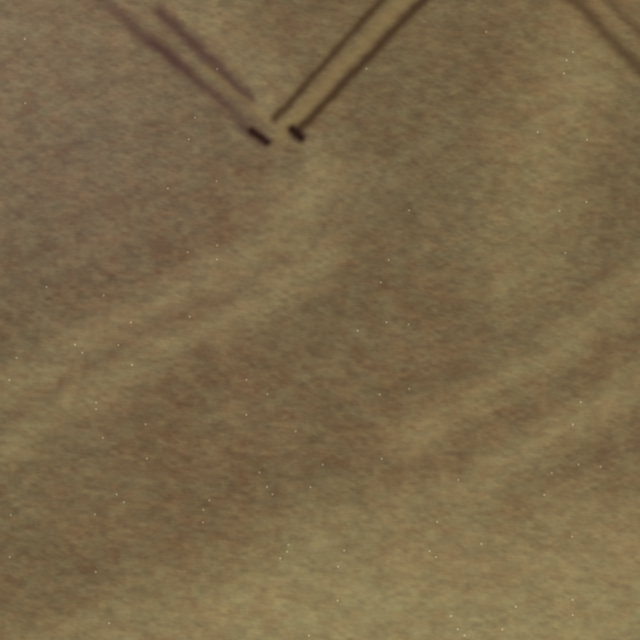
Write a Shadertoy shader that draws this texture.

```glsl
// Dry grassland seen from above: soft pale bands cross brown soil, and narrow
// wheel tracks meet in a V near the top. Wide bands are blurred segments bent by
// noise; the grass is stretched value noise with a faint shift of hue.

const vec3 SOIL = vec3(0.36, 0.28, 0.20);
const vec3 STRAW = vec3(0.62, 0.56, 0.385);
const vec3 RUT = vec3(0.29, 0.215, 0.145);
const vec3 PURPLE_RUT = vec3(0.31, 0.22, 0.195);
const vec3 PIT = vec3(0.15, 0.085, 0.07);
const vec3 RIDGE = vec3(0.52, 0.44, 0.29);

float hash(vec2 p) {
    return fract(sin(dot(p, vec2(127.1, 311.7))) * 43758.5453);
}

float noise(vec2 p) {
    vec2 i = floor(p), f = fract(p);
    f = f * f * (3.0 - 2.0 * f);
    return mix(mix(hash(i), hash(i + vec2(1, 0)), f.x),
               mix(hash(i + vec2(0, 1)), hash(i + vec2(1, 1)), f.x), f.y);
}

// Fractal noise centred on zero
float fbm(vec2 p, int octaves) {
    float sum = 0.0, amp = 0.5;
    for (int i = 0; i < octaves; i++) {
        sum += amp * (noise(p) - 0.5);
        p = mat2(1.6, 1.2, -1.2, 1.6) * p + 17.3;
        amp *= 0.55;
    }
    return sum;
}

vec2 rotate(vec2 p, float angle) {
    float c = cos(angle), s = sin(angle);
    return vec2(c * p.x + s * p.y, c * p.y - s * p.x);
}

float segmentDistance(vec2 p, vec2 a, vec2 b) {
    vec2 ab = b - a;
    return length(p - a - ab * clamp(dot(p - a, ab) / dot(ab, ab), 0.0, 1.0));
}

// Blurred stroke: gaussian falloff around a segment
float softBand(vec2 p, vec2 a, vec2 b, float radius) {
    float d = segmentDistance(p, a, b) / radius;
    return exp(-d * d);
}

// Broad light and dark areas, 0 = bare soil, 1 = pale straw
float fieldTone(vec2 p) {
    vec2 q = p + 0.035 * vec2(fbm(p * 9.0, 4), fbm(p * 9.0 + 40.0, 4));

    float upperBand = max(softBand(q, vec2(-0.05, 0.37), vec2(0.26, 0.53), 0.033),
                          softBand(q, vec2(0.26, 0.53), vec2(0.45, 0.64), 0.033));
    upperBand = max(upperBand, softBand(q, vec2(0.45, 0.64), vec2(0.50, 0.74), 0.052));
    float lowerBand = max(softBand(q, vec2(-0.05, 0.27), vec2(0.26, 0.45), 0.037),
                          softBand(q, vec2(0.26, 0.45), vec2(0.52, 0.60), 0.035));
    float rightBand = max(softBand(q, vec2(0.62, 0.31), vec2(0.83, 0.43), 0.030),
                          softBand(q, vec2(0.83, 0.43), vec2(1.05, 0.59), 0.034));
    float rightLower = softBand(q, vec2(0.70, 0.22), vec2(1.05, 0.44), 0.042);
    float rightPatch = softBand(q, vec2(0.92, 0.93), vec2(0.81, 0.58), 0.085);
    float topPatch = softBand(q, vec2(0.28, 1.0), vec2(0.42, 0.84), 0.075);
    float greyCorner = softBand(q, vec2(0.0, 0.95), vec2(0.15, 0.95), 0.19);

    // Pale foreground, brightest in the lower right
    float shore = 0.035 + 0.21 * smoothstep(0.0, 0.65, q.x);
    float foreground = smoothstep(0.06, -0.08, q.y - shore);
    float glow = softBand(q, vec2(0.45, 0.0), vec2(1.0, 0.03), 0.12);

    float bands = max(max(upperBand, lowerBand), max(rightBand, rightLower));
    float patches = max(rightPatch * 0.23, max(topPatch * 0.20, greyCorner * 0.13));
    return 0.345 + max(max(bands * 0.25, patches), foreground * 0.27) + glow * 0.16;
}

// Fine grass: short, nearly level flecks in two sizes
float grass(vec2 p) {
    vec2 q = rotate(p, -0.12);
    return 0.34 * fbm(q * vec2(85.0, 150.0), 2)
         + 0.24 * fbm(q * vec2(38.0, 65.0) + 9.0, 3)
         + 0.15 * fbm(rotate(p, 0.55) * vec2(8.0, 22.0), 3);
}

// Sparse bright tufts, one chance per cell
float tufts(vec2 p, float cells) {
    vec2 id = floor(p * cells);
    vec2 centre = 0.3 + 0.4 * vec2(hash(id + 3.1), hash(id + 8.7));
    float present = step(0.985, hash(id + 21.4));
    return present * smoothstep(0.28, 0.05, length(fract(p * cells) - centre));
}

vec3 drawTracks(vec3 color, vec2 p) {
    vec2 q = p + 0.006 * vec2(fbm(p * 35.0, 3), fbm(p * 35.0 + 30.0, 3));
    float broken = smoothstep(0.25, 0.65, noise(rotate(p, -0.72) * vec2(17.0, 45.0)));

    // Left arm, ragged and purplish
    float left = softBand(q, vec2(0.15, 1.01), vec2(0.41, 0.785), 0.012);
    float leftInner = softBand(q, vec2(0.25, 0.98), vec2(0.39, 0.845), 0.012);
    color = mix(color, PURPLE_RUT, left * mix(0.45, 0.85, broken));
    color = mix(color, PURPLE_RUT, leftInner * broken * 0.75);
    color = mix(color, RIDGE, 0.5 * softBand(q, vec2(0.32, 0.895), vec2(0.425, 0.81), 0.006));

    // Right arm, a pale ridge between two clean ruts
    color = mix(color, RIDGE, 0.75 * softBand(q, vec2(0.65, 1.02), vec2(0.44, 0.79), 0.013));
    color = mix(color, RUT, 0.80 * softBand(q, vec2(0.615, 1.02), vec2(0.43, 0.815), 0.007));
    color = mix(color, RUT, 0.95 * softBand(q, vec2(0.68, 1.02), vec2(0.465, 0.795), 0.008));

    // Dark pits where the arms meet
    color = mix(color, PIT, 0.85 * softBand(q, vec2(0.395, 0.795), vec2(0.417, 0.777), 0.007));
    color = mix(color, PIT, 0.90 * softBand(q, vec2(0.456, 0.796), vec2(0.470, 0.784), 0.008));

    // Track in the upper right corner
    color = mix(color, RUT, 0.65 * softBand(q, vec2(0.89, 1.01), vec2(1.02, 0.87), 0.011));
    return mix(color, RUT, 0.4 * softBand(q, vec2(0.94, 1.01), vec2(1.02, 0.93), 0.008));
}

void mainImage(out vec4 fragColor, in vec2 fragCoord) {
    vec2 p = fragCoord / iResolution.xy;
    float grain = grass(p);
    vec3 color = mix(SOIL, STRAW, fieldTone(p) + grain);

    // Rust to olive drift, with a cooler upper left
    float hue = fbm(p * vec2(45.0, 75.0) + 60.0, 3) + 0.6 * fbm(p * 6.0, 2);
    color += hue * vec3(0.035, -0.012, -0.015);
    color.b += 0.03 * softBand(p, vec2(0.0, 1.0), vec2(0.1, 0.8), 0.35);

    color = drawTracks(color, p) + grain * 0.05;
    color += 0.13 * tufts(p, 90.0);
    fragColor = vec4(clamp(color, 0.0, 1.0), 1.0);
}
```
